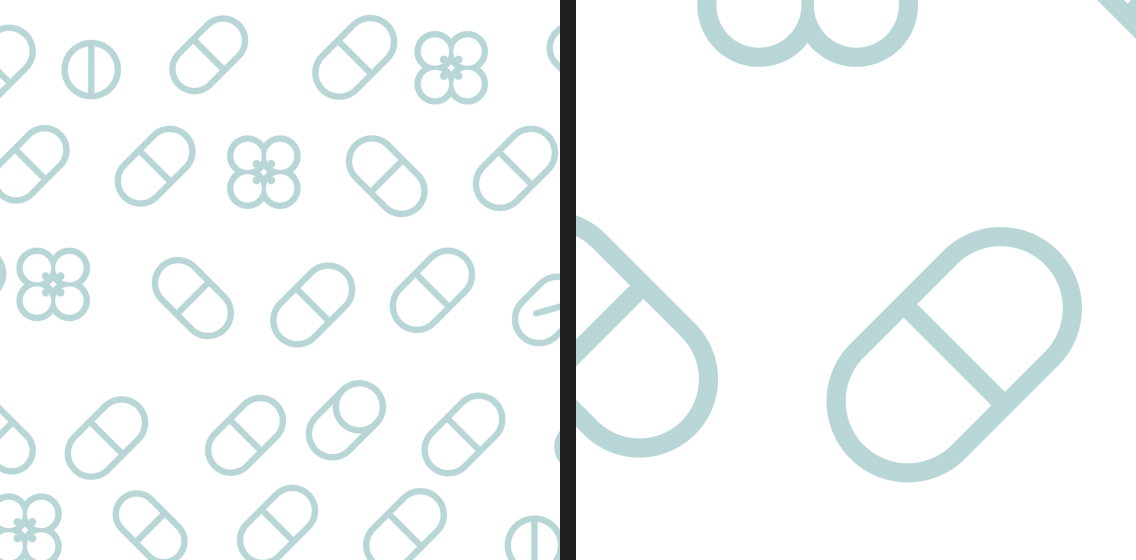
Left, the full canvas; right, a detail of the centre.
This pattern is drawn by a Shadertoy shader. Its source:

```glsl
// Scattered outline pills, tablets and four-lobed flowers in pale teal on white.

vec2 hash2(vec2 p) {
    vec3 q = fract(p.xyx * vec3(0.1031, 0.1030, 0.0973));
    q += dot(q, q.yzx + 33.33);
    return fract((q.xx + q.yz) * q.zy);
}

float segment(vec2 p, vec2 a, vec2 b) {
    vec2 ap = p - a, ab = b - a;
    return length(ap - ab * clamp(dot(ap, ab) / dot(ab, ab), 0.0, 1.0));
}

// Distance to the outline of a capsule lying along x
float capsuleLine(vec2 p, float halfLength, float radius) {
    return abs(segment(p, vec2(-halfLength, 0.0), vec2(halfLength, 0.0)) - radius);
}

vec2 toDiagonal(vec2 p) {
    return vec2(p.x + p.y, p.y - p.x) * 0.7071;
}

// All shapes return the distance to the centre line of their stroke
float pill(vec2 p, float size) {
    vec2 q = toDiagonal(p);
    float radius = 0.0425 * size;
    float seam = segment(q, vec2(0.0, -radius), vec2(0.0, radius));
    return min(capsuleLine(q, 0.039 * size, radius), seam);
}

float flower(vec2 p) {
    vec2 a = abs(p);
    float petals = abs(length(a - 0.029) - 0.031);
    float dots = length(a - vec2(0.013, 0.0145)) - 0.0015;
    return min(petals, dots);
}

float tablet(vec2 p) {
    float bar = segment(p, vec2(0.0, -0.0475), vec2(0.0, 0.0475));
    return min(abs(length(p) - 0.0475), bar);
}

float oval(vec2 p) {
    float dash = segment(p, vec2(-0.0215, -0.006), vec2(0.0215, 0.006));
    return min(capsuleLine(toDiagonal(p), 0.023, 0.043), dash);
}

float cappedPill(vec2 p) {
    vec2 q = toDiagonal(p);
    float cap = abs(length(q - vec2(0.034, 0.0)) - 0.042);
    return min(capsuleLine(q, 0.034, 0.042), cap);
}

void mainImage(out vec4 fragColor, in vec2 fragCoord) {
    float pixel = 1.0 / iResolution.y;
    float cellSize = 0.215;

    // Rows of cells, each row slid sideways; one jittered shape per cell
    vec2 grid = fragCoord * pixel / cellSize + vec2(0.2, 0.35);
    grid.x += 0.37 * floor(grid.y);
    vec2 cell = floor(grid);
    vec2 jitter = (hash2(cell + 57.0) - 0.5) * 0.28;
    vec2 p = (grid - cell - 0.5 - jitter) * cellSize;

    // Spread the kinds evenly over every block of 25 cells
    float kind = mod(7.0 * cell.x + 10.0 * cell.y + 0.5, 25.0);
    float size = mix(0.92, 1.02, hash2(cell + 91.0).x);
    float d;
    if (kind < 3.0) d = flower(p);
    else if (kind < 5.0) d = tablet(p);
    else if (kind < 6.0) d = oval(p);
    else if (kind < 7.0) d = cappedPill(p);
    else if (kind < 11.0) d = pill(vec2(-p.x, p.y), size * 0.95);
    else d = pill(p, size);

    // Stroke with a smooth edge
    float ink = 1.0 - smoothstep(-0.75 * pixel, 0.75 * pixel, d - 0.0057);
    vec3 paper = vec3(1.0);
    vec3 teal = vec3(0.72, 0.84, 0.84);
    fragColor = vec4(mix(paper, teal, ink), 1.0);
}
```
